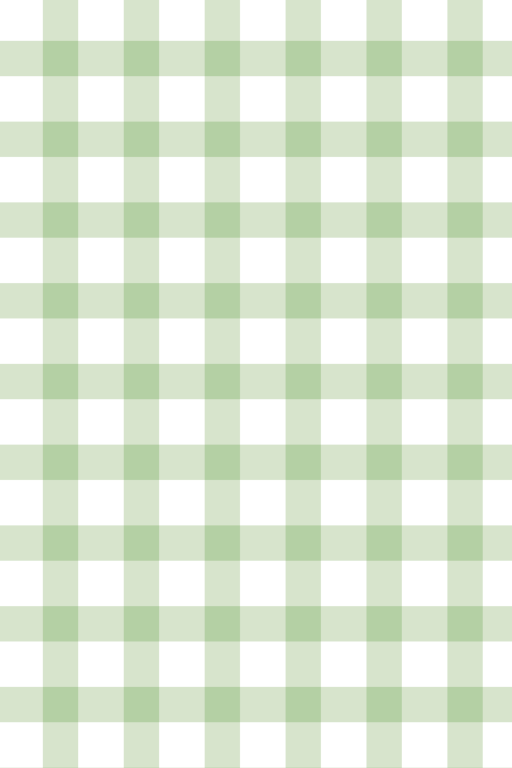
Reproduce this pattern procedurally as a WebGL 1 fragment shader.

```glsl
precision highp float;
// Pale green gingham: even translucent bands crossing on white cloth.

uniform vec2 u_resolution;

// Soft-edged coverage of the vertical (x) and horizontal (y) bands.
vec2 bandCoverage(vec2 p, float pixel) {
  vec2 period = vec2(0.10535, 0.10515);
  vec2 firstCentre = vec2(0.0788, 0.0826);
  vec2 cell = fract((p - firstCentre) / period + 0.5) - 0.5;
  vec2 edgeDistance = abs(cell) * period - 0.0230;
  return 1.0 - smoothstep(-0.75 * pixel, 0.75 * pixel, edgeDistance);
}

void main() {
  // Canvas height is one unit.
  vec2 p = gl_FragCoord.xy / u_resolution.y;
  vec2 band = bandCoverage(p, 1.0 / u_resolution.y);

  vec3 cloth = vec3(1.0);
  vec3 singleBand = vec3(0.842, 0.894, 0.800);
  vec3 crossing = vec3(0.706, 0.814, 0.642);

  // Each band tints the cloth, and the overlap is darker.
  vec3 withoutRow = mix(cloth, singleBand, band.x);
  vec3 withRow = mix(singleBand, crossing, band.x);
  gl_FragColor = vec4(mix(withoutRow, withRow, band.y), 1.0);
}
```
